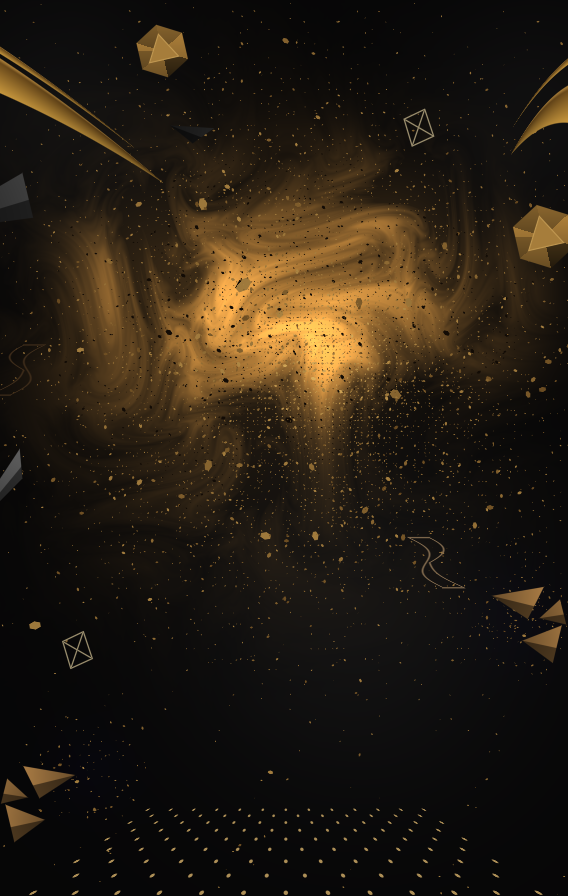
Write a Shadertoy shader that draws this background.

```glsl
// A burst of gold dust on black, framed by gold blades, gems, pyramids and wires.
// Gaussian lobes with warped sines form the cloud, hashed cells scatter flakes,
// half-planes cut the solids, and a perspective grid dots the floor.
float pixel;

vec3 hash3(vec2 p) {
  return fract(sin(p.x * 127.1 + p.y * 311.7 + vec3(0, 2, 4)) * 43758.5);
}
void paint(inout vec3 col, vec3 tint, float dist) {
  col = mix(col, tint, smoothstep(pixel, -pixel, dist));
}
float glow(vec2 p, float x, float y, float radius) {
  vec2 q = (p - vec2(x, y)) / radius;
  return exp(-dot(q, q));
}
float wisps(vec2 p) {
  float sum = .5, amp = .5;
  for (int i = 0; i < 6; i++) {
    p = mat2(.8, .6, -.6, .8) * p * 1.75;
    p += .65 * sin(p.yx * 1.3 + float(i));
    sum += amp * sin(p.x) * sin(p.y);
    amp *= .64;
  }
  return clamp(sum, 0., 1.);
}
// Negative on the right of a-b
float edge(vec2 p, vec2 a, vec2 b) {
  vec2 e = normalize(b - a);
  return dot(p - a, vec2(-e.y, e.x));
}
// Folded triangle with clockwise corners
void facet(inout vec3 col, vec2 p, vec3 tint, vec2 a, vec2 b, vec2 c) {
  vec3 face = tint * .5;
  paint(face, tint, -edge(p, a, mix(b, c, .6)));
  face *= .8 + 8. * length(p - a);
  paint(col, face, max(edge(p, a, b), max(edge(p, b, c), edge(p, c, a))));
}
void gem(inout vec3 col, vec2 p, float radius) {
  float angle = atan(p.y, p.x) + .3, r = length(p), side = 1.0472;
  float hex = r * cos(mod(angle, side) - side / 2.) - radius * .87;
  float core = r * cos(mod(angle, side * 2.) - side) - radius * .32;
  vec3 tint = vec3(.57, .42, .19) * (.78 + .3 * sin(floor(angle / side) * 2.4 + 1.) + 7. * p.y);
  paint(tint, vec3(.65, .49, .23), core);
  paint(tint, vec3(.76, .6, .32), abs(core) - .0006);
  paint(col, tint, hex);
}
// Tapered blade; root holds x, top and bottom
void blade(inout vec3 col, vec2 p, vec3 root, vec2 tip, float bend) {
  float t = (p.x - root.x) / (tip.x - root.x), y = p.y - bend * 4. * t * (1. - t);
  float top = mix(root.y, tip.y, t), low = mix(root.z, tip.y, t);
  float across = clamp((y - low) / max(top - low, .001), 0., 1.);
  vec3 tint = mix(vec3(.78, .59, .24), vec3(.36, .24, .08), across);
  tint += vec3(.3, .25, .14) * smoothstep(.85, 1., across);
  paint(col, tint * (1. - .3 * t), max(max(y - top, low - y) * .8, t - 1.));
}
float stroke(vec2 p, vec2 a, vec2 b) {
  vec2 q = p - a, e = b - a;
  return length(q - e * clamp(dot(q, e) / dot(e, e), 0., 1.)) - .0007;
}
float twist(vec2 p) {
  float u = clamp(-p.y / .056, 0., 1.), x = p.x - .039 * u - .012 * sin(u * 6.283);
  float width = .004 + .019 * abs(cos(u * 3.1416)), end = abs(p.y + .028) - .028;
  float rails = max(min(abs(x), abs(x - width)) * .7, end);
  return min(rails, max(abs(end), abs(x - width / 2.) - width / 2.)) - .0007;
}
const vec4 lobes[7] = vec4[7]( // x, y, radius, strength
  vec4(.18, .69, .095, .5), vec4(.3, .655, .09, .5), vec4(.43, .735, .08, .5), vec4(.37, .6, .065, .5),
  vec4(.51, .67, .08, .33), vec4(.28, .61, .2, .25), vec4(.21, .51, .1, .14));

void mainImage(out vec4 fragColor, in vec2 fragCoord) {
  vec2 p = fragCoord / iResolution.y;
  pixel = .7 / iResolution.y;
  // Backdrop and dust cloud
  vec3 col = vec3(.024, .023, .025) + .045 * glow(p, .4, .3, .2);
  col += .035 * (glow(p, .07, .88, .14) + glow(p, .6, .87, .13));
  float spray = glow(p, .1, .14, .05) + glow(p, .58, .31, .06), density = 0.;
  col.b += .02 * spray;
  for (int i = 0; i < 7; i++) density += lobes[i].w * glow(p, lobes[i].x, lobes[i].y, lobes[i].z);
  density *= .3 + 1.15 * wisps(p * 9.);
  col += vec3(.8, .55, .23) * density;
  // Flakes, from few and large to many and fine
  float spread = glow(p, .33, .6, .23), spark = glow(p, .37, .6, .08);
  for (float i = 0.; i < 6.; i++) {
    float scale = 24. * pow(1.6, i);
    vec2 cell = floor(p * scale);
    vec3 h = hash3(cell + i * 71.), k = hash3(cell + i * 37. + 200.);
    float c = cos(k.x * 6.), s = sin(k.x * 6.);
    vec2 q = abs(mat2(c, s, -s, c) * (fract(p * scale) - .35 - .3 * h.xy));
    float flake = max(q.x * 1.3 + q.y * .5, q.y) - mix(.09, .25, k.y * k.y);
    float chance = spread * (.07 + .07 * i) + (spark * .4 + spray * .15) * step(2.5, i);
    vec3 tint = mix(vec3(.4, .28, .12), vec3(.9, .72, .38), k.z * (.5 + .5 * spark));
    if (k.x > .65 + .3 * spark && density > .15) tint = vec3(.07, .045, .02);
    if (h.z < chance) paint(col, tint, flake / scale);
  }
  // Blades, gems and stones
  blade(col, p, vec3(0, .948, .94), vec2(.15, .835), .003);
  blade(col, p, vec3(0, .935, .896), vec2(.182, .796), .005);
  blade(col, p, vec3(.633, .934, .927), vec2(.573, .859), .006);
  blade(col, p, vec3(.633, .904, .863), vec2(.57, .827), .01);
  gem(col, p - vec2(.181, .943), .03);
  gem(col, p - vec2(.607, .736), .036);
  facet(col, p, vec3(.13), vec2(-.09, .74), vec2(.025, .807), vec2(.037, .757));
  facet(col, p, vec3(.2), vec2(-.05, .39), vec2(.022, .499), vec2(.025, .466));
  facet(col, p, vec3(.11), vec2(.19, .86), vec2(.239, .857), vec2(.215, .84));
  // Pyramids, mirrored to the lower left
  vec2 m = p.x < .316 ? vec2(.633 - p.x, p.y + .2) : p;
  vec3 bronze = vec3(.52, .38, .21);
  facet(col, m, bronze, vec2(.549, .335), vec2(.607, .345), vec2(.589, .309));
  facet(col, m, bronze, vec2(.602, .31), vec2(.625, .331), vec2(.632, .303));
  facet(col, m, bronze, vec2(.583, .285), vec2(.627, .302), vec2(.617, .26));
  // Wire boxes and twisted strips
  vec2 w = p.y < .5 ? p + vec2(.381, .583) : p;
  vec2 a = vec2(.451, .867), b = vec2(.474, .878), c = vec2(.484, .848), d = vec2(.46, .837);
  float wire = min(min(stroke(w, a, b), stroke(w, b, c)), min(stroke(w, c, d), stroke(w, d, a)));
  paint(col, vec3(.62, .57, .44), min(wire, min(stroke(w, a, c), stroke(w, b, d))));
  paint(col, vec3(.5, .41, .3), twist(p - vec2(.456, .4)));
  paint(col, vec3(.24, .17, .1), twist(vec2(.05 - p.x, p.y - .615)));
  // Studded floor receding to a horizon
  float drop = .208 - p.y, x = p.x - .319;
  if (drop > .108 && abs(x) < 1.46 * drop) {
    vec2 grid = vec2(x / drop / .23, 1. / drop / .507 - .15);
    grid.x += .5 * mod(floor(grid.y), 2.);
    vec2 stud = (fract(grid) - .5) * vec2(.23, .507 * drop) * drop;
    paint(col, vec3(.68, .56, .34), length(stud) - .012 * drop);
  }
  fragColor = vec4(col, 1);
}
```
